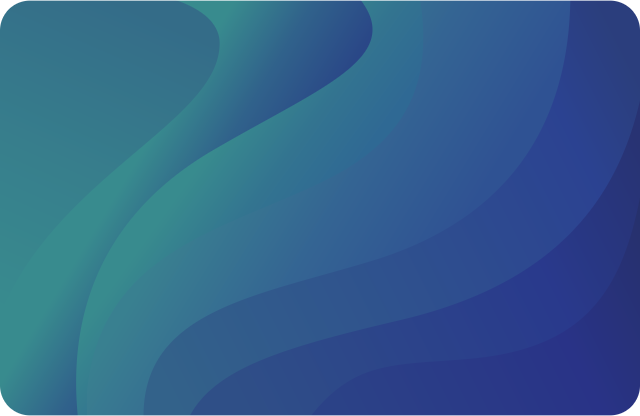
Reproduce this background procedurally as a WebGL 1 fragment shader.

```glsl
precision highp float;
// Layered flowing waves from teal to indigo on a rounded card.

uniform vec2 u_resolution;

const vec3 TEAL = vec3(0.22, 0.545, 0.557);
const vec3 PAPER = vec3(1.0);

vec2 bezier(vec2 a, vec2 b, vec2 c, vec2 d, float t) {
  float s = 1.0 - t;
  return s * s * s * a + 3.0 * s * s * t * b + 3.0 * s * t * t * c + t * t * t * d;
}

// Approximate distance to a curve that descends steadily; positive to its right.
float bezierSide(vec2 p, vec2 a, vec2 b, vec2 c, vec2 d) {
  float t = 0.5;
  float stride = 0.25;
  for (int i = 0; i < 16; i++) {
    t += bezier(a, b, c, d, t).y < p.y ? stride : -stride;
    stride *= 0.5;
  }
  float s = 1.0 - t;
  vec2 tangent = s * s * (b - a) + 2.0 * s * t * (c - b) + t * t * (d - c);
  float offset = p.x - bezier(a, b, c, d, t).x;
  return offset * abs(tangent.y) / max(length(tangent), 0.0001);
}

// Two joined curve segments sharing the point "joint".
float waveSide(vec2 p, vec2 a, vec2 b, vec2 c, vec2 joint, vec2 e, vec2 f, vec2 g) {
  if (p.y < joint.y) return bezierSide(p, a, b, c, joint);
  return bezierSide(p, joint, e, f, g);
}

float coverage(float dist, float pixel) {
  return clamp(0.5 + dist / pixel, 0.0, 1.0);
}

// Three-colour linear gradient; stops are distances along the axis.
vec3 gradient(vec2 p, vec2 axis, vec3 stops, vec3 first, vec3 middle, vec3 last) {
  float k = dot(p, axis);
  float lower = clamp((k - stops.x) / (stops.y - stops.x), 0.0, 1.0);
  float upper = clamp((k - stops.y) / (stops.z - stops.y), 0.0, 1.0);
  return mix(mix(first, middle, lower), last, upper);
}

float roundedBox(vec2 p, vec2 halfSize, float radius) {
  vec2 q = abs(p) - halfSize + radius;
  return length(max(q, 0.0)) + min(max(q.x, q.y), 0.0) - radius;
}

void main() {
  // Canvas height is one unit, with y measured down from the top.
  float pixel = 1.0 / u_resolution.y;
  vec2 canvas = vec2(u_resolution.x * pixel, 1.0);
  vec2 p = vec2(gl_FragCoord.x, u_resolution.y - gl_FragCoord.y) * pixel;
  vec2 fall = vec2(0.85, 0.52);
  vec2 rise = vec2(0.894, -0.447);

  // Left field
  vec3 color = gradient(p, vec2(0.4, -0.917), vec3(-0.68, -0.3, 0.1),
    TEAL, vec3(0.215, 0.495, 0.55), vec3(0.205, 0.425, 0.535));

  // Teal ribbon with a deep blue fold
  float side = waveSide(p, vec2(0.422, 0.0), vec2(0.492, 0.024), vec2(0.528, 0.06),
    vec2(0.528, 0.104), vec2(0.528, 0.301), vec2(0.1, 0.432), vec2(-0.016, 0.803));
  vec3 layer = gradient(p, fall, vec3(0.48, 0.64, 0.8),
    TEAL, vec3(0.19, 0.385, 0.545), vec3(0.165, 0.28, 0.53));
  color = mix(color, layer, coverage(side, pixel));

  // Bright teal band
  side = waveSide(p, vec2(0.867, 0.0), vec2(0.974, 0.141), vec2(0.763, 0.213),
    vec2(0.502, 0.367), vec2(0.261, 0.512), vec2(0.161, 0.733), vec2(0.187, 1.0));
  layer = gradient(p, vec2(0.81, 0.585), vec3(0.62, 0.78, 0.93),
    TEAL, vec3(0.2, 0.455, 0.565), vec3(0.185, 0.41, 0.58));
  color = mix(color, layer, coverage(side, pixel));

  // Broad blue band
  side = waveSide(p, vec2(1.01, 0.0), vec2(1.044, 0.221), vec2(0.96, 0.345),
    vec2(0.781, 0.434), vec2(0.542, 0.552), vec2(0.241, 0.602), vec2(0.209, 0.944));
  layer = gradient(p, fall, vec3(0.65, 0.94, 1.23),
    vec3(0.225, 0.5, 0.565), vec3(0.205, 0.395, 0.575), vec3(0.185, 0.32, 0.575));
  color = mix(color, layer, coverage(side, pixel));

  // Royal blue band
  side = waveSide(p, vec2(1.371, 0.0), vec2(1.365, 0.331), vec2(1.195, 0.532),
    vec2(0.904, 0.624), vec2(0.622, 0.711), vec2(0.345, 0.743), vec2(0.345, 1.0));
  layer = gradient(p, rise, vec3(-0.07, 1.08, 1.28),
    vec3(0.2, 0.385, 0.54), vec3(0.17, 0.26, 0.57), vec3(0.17, 0.245, 0.49));
  color = mix(color, layer, coverage(side, pixel));

  // Indigo band
  side = waveSide(p, vec2(1.55, 0.181), vec2(1.496, 0.522), vec2(1.285, 0.693),
    vec2(0.964, 0.769), vec2(0.683, 0.835), vec2(0.518, 0.884), vec2(0.456, 1.0));
  layer = gradient(p, rise, vec3(0.08, 0.88, 1.22),
    vec3(0.185, 0.31, 0.53), vec3(0.16, 0.225, 0.55), vec3(0.155, 0.2, 0.45));
  color = mix(color, layer, coverage(side, pixel));

  // Darkest corner
  side = waveSide(p, vec2(1.546, 0.432), vec2(1.502, 0.703), vec2(1.406, 0.839),
    vec2(1.124, 0.863), vec2(0.944, 0.878), vec2(0.853, 0.867), vec2(0.747, 1.0));
  layer = gradient(p, rise, vec3(0.28, 0.85, 1.16),
    vec3(0.17, 0.26, 0.53), vec3(0.16, 0.2, 0.53), vec3(0.15, 0.19, 0.42));
  color = mix(color, layer, coverage(side, pixel));

  // Rounded card with a hairline inset at top and bottom
  float card = roundedBox(p - 0.5 * canvas, 0.5 * canvas - vec2(0.0, 0.0015), 0.072);
  gl_FragColor = vec4(mix(PAPER, color, coverage(-card, pixel)), 1.0);
}
```
